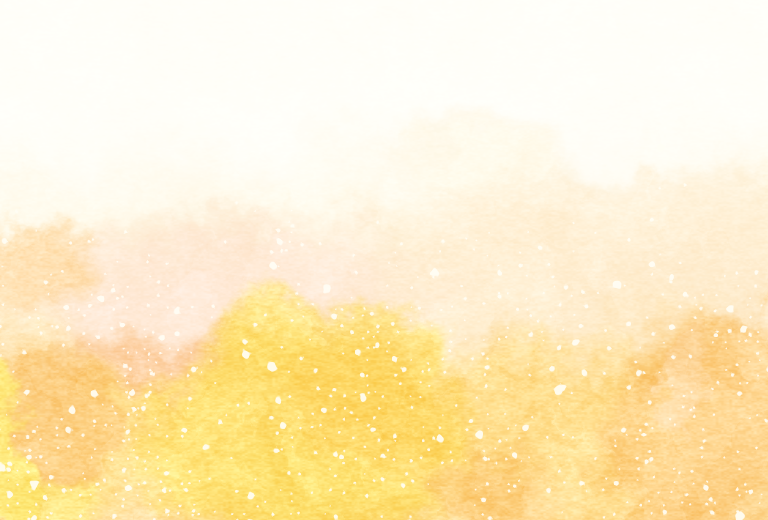
This background is drawn by a WebGL 1 fragment shader. Its source:

```glsl
precision highp float;
// Warm watercolor washes rising from the bottom into white paper, with white splatter.
uniform vec2 u_resolution;

// Palette
const vec3 PAPER  = vec3(1.00, 0.997, 0.975);
const vec3 CREAM  = vec3(1.00, 0.970, 0.885);
const vec3 PEACH  = vec3(1.00, 0.938, 0.830);
const vec3 BLUSH  = vec3(0.998, 0.910, 0.835);
const vec3 SAND   = vec3(1.00, 0.880, 0.630);
const vec3 APRICOT = vec3(0.998, 0.860, 0.650);
const vec3 HONEY  = vec3(1.00, 0.870, 0.530);
const vec3 ORANGE = vec3(0.990, 0.800, 0.490);
const vec3 CORAL  = vec3(0.985, 0.770, 0.550);
const vec3 YELLOW = vec3(0.995, 0.875, 0.430);
const vec3 GOLD   = vec3(0.990, 0.825, 0.360);
const vec3 LEMON  = vec3(1.00, 0.930, 0.500);

// Tuning, in units of canvas height
const float WARP_SCALE = 6.0;
const float WARP_AMOUNT = 0.17;
const float FRAY_SCALE = 24.0;
const float FRAY_AMOUNT = 0.07;
const float MOTTLE = 0.13;
const float LAYER = 0.045;
const float GRAIN = 0.10;
const float RIM = 0.03;
const float SPLATTER_TOP = 0.68;
const float SPLATTER_FULL = 0.30;

float hash(vec2 p) {
  vec3 q = fract(vec3(p.xyx) * 0.1031);
  q += dot(q, q.yzx + 33.33);
  return fract((q.x + q.y) * q.z);
}

float noise(vec2 p) {
  vec2 i = floor(p), f = fract(p);
  f = f * f * (3.0 - 2.0 * f);
  return mix(mix(hash(i), hash(i + vec2(1, 0)), f.x),
             mix(hash(i + vec2(0, 1)), hash(i + vec2(1, 1)), f.x), f.y);
}

// Fractal noise centred on zero
float fbm(vec2 p) {
  float sum = 0.0, amp = 0.5;
  for (int i = 0; i < 5; i++) {
    sum += amp * (noise(p) - 0.5);
    p = p * 2.03 + 17.3;
    amp *= 0.55;
  }
  return sum;
}

// Lays an elliptical wash over a colour, with pigment pooled at its rim
vec3 wash(vec3 base, vec3 pigment, vec2 p, vec2 center, vec2 radius, float soft, float strength) {
  float d = (length((p - center) / radius) - 1.0) * min(radius.x, radius.y);
  float cover = 1.0 - smoothstep(-soft, soft, d);
  float rim = cover * (1.0 - cover) * 4.0 * RIM / (1.0 + soft * 30.0);
  return mix(base, pigment, cover * strength) - rim * strength * vec3(0.1, 0.5, 1.0);
}

// White droplets, one possible drop per grid cell
float splatter(vec2 p, float cell, float size, float chance, float seed) {
  vec2 id = floor(p / cell);
  vec2 key = id + seed;
  vec2 spot = (id + 0.2 + 0.6 * vec2(hash(key), hash(key + 71.7))) * cell;
  float radius = size * mix(0.45, 1.0, hash(key + 31.1));
  float height = 1.0 - smoothstep(SPLATTER_FULL, SPLATTER_TOP, spot.y);
  float cluster = smoothstep(0.3, 0.75, noise(spot * 7.0 + seed));
  float present = step(hash(key + 113.5), chance * height * (0.25 + 1.3 * cluster));
  float wobble = 1.0 + 0.7 * (noise(p / radius + seed) - 0.5);
  float edge = 0.8 / u_resolution.y;
  return present * (1.0 - smoothstep(radius - edge, radius + edge, length(p - spot) * wobble));
}

void main() {
  vec2 p = gl_FragCoord.xy / u_resolution.y;
  // Wandering, frayed wash outlines
  vec2 w = p + WARP_AMOUNT * vec2(fbm(p * WARP_SCALE), fbm(p * WARP_SCALE + 43.0));
  w += FRAY_AMOUNT * vec2(fbm(p * FRAY_SCALE + 9.0), fbm(p * FRAY_SCALE + 61.0));

  // Paper fading into the pale ground
  vec3 color = mix(PAPER, CREAM, 0.65 * (1.0 - smoothstep(0.54, 0.78, w.y)));
  color = mix(color, PEACH, 1.0 - smoothstep(0.44, 0.62, w.y));
  color = mix(color, SAND, 0.9 * (1.0 - smoothstep(0.20, 0.46, w.y)));

  // Pale upper washes
  color = wash(color, CREAM, w, vec2(0.93, 0.69), vec2(0.14, 0.07), 0.04, 0.6);
  color = wash(color, PEACH, w, vec2(1.15, 0.54), vec2(0.38, 0.12), 0.04, 0.65);
  color = wash(color, PEACH, w, vec2(0.98, 0.43), vec2(0.24, 0.11), 0.06, 0.6);
  color = wash(color, BLUSH, w, vec2(0.42, 0.46), vec2(0.36, 0.11), 0.05, 0.8);
  // Left side
  color = wash(color, APRICOT, w, vec2(0.02, 0.48), vec2(0.14, 0.10), 0.03, 0.85);
  color = wash(color, BLUSH, w, vec2(0.33, 0.38), vec2(0.15, 0.11), 0.02, 0.6);
  color = wash(color, HONEY, w, vec2(0.32, 0.15), vec2(0.20, 0.15), 0.05, 0.8);
  color = wash(color, CORAL, w, vec2(0.33, 0.32), vec2(0.15, 0.06), 0.03, 0.75);
  color = wash(color, ORANGE, w, vec2(0.14, 0.19), vec2(0.10, 0.12), 0.02, 0.75);
  color = wash(color, LEMON, w, vec2(0.0, 0.13), vec2(0.08, 0.17), 0.012, 0.9);
  color = wash(color, LEMON, w, vec2(0.09, 0.02), vec2(0.12, 0.07), 0.02, 0.7);
  // Golden centre and its right-hand bleed
  color = wash(color, HONEY, w, vec2(1.04, 0.15), vec2(0.30, 0.17), 0.06, 0.75);
  color = wash(color, YELLOW, w, vec2(0.60, 0.13), vec2(0.31, 0.24), 0.04, 0.9);
  color = wash(color, YELLOW, w, vec2(0.65, 0.33), vec2(0.22, 0.11), 0.025, 0.75);
  color = wash(color, GOLD, w, vec2(0.73, 0.22), vec2(0.15, 0.14), 0.05, 0.8);
  color = wash(color, LEMON, w, vec2(0.60, 0.04), vec2(0.17, 0.07), 0.04, 0.4);
  // Right side
  color = wash(color, ORANGE, w, vec2(0.95, 0.05), vec2(0.16, 0.08), 0.03, 0.7);
  color = wash(color, ORANGE, w, vec2(1.34, 0.14), vec2(0.17, 0.20), 0.05, 0.75);
  color = wash(color, ORANGE, w, vec2(1.46, 0.31), vec2(0.09, 0.09), 0.03, 0.75);
  color = wash(color, APRICOT, w, vec2(1.33, 0.25), vec2(0.06, 0.07), 0.012, 0.8);

  // Mottling, crisp dried layers and fibrous grain, stronger where paint is dense
  float density = clamp((1.0 - color.b) * 2.2, 0.0, 1.0);
  float fibre = noise(p * vec2(75.0, 210.0)) + noise(p * vec2(190.0, 330.0)) - 1.0;
  float tone = MOTTLE * fbm(p * 11.0 + 5.0) + GRAIN * fibre;
  for (int i = 0; i < 3; i++) {
    float k = float(i);
    tone += LAYER * (smoothstep(-0.03, 0.03, fbm(w * (5.0 + 4.0 * k) + 27.0 * k)) - 0.5);
  }
  color += density * tone * vec3(0.12, 0.5, 1.0);

  // Splatter from fine specks to large drops
  float drops = 0.0;
  for (int i = 0; i < 4; i++) {
    float k = float(i);
    drops = max(drops, splatter(p + k * 0.013, 0.021 + 0.019 * k, 0.0028 + 0.0018 * k, 0.3, 19.0 * k + 3.0));
  }
  color = mix(color, vec3(1.0, 0.995, 0.96), 0.92 * drops);
  gl_FragColor = vec4(clamp(color, 0.0, 1.0), 1.0);
}
```
